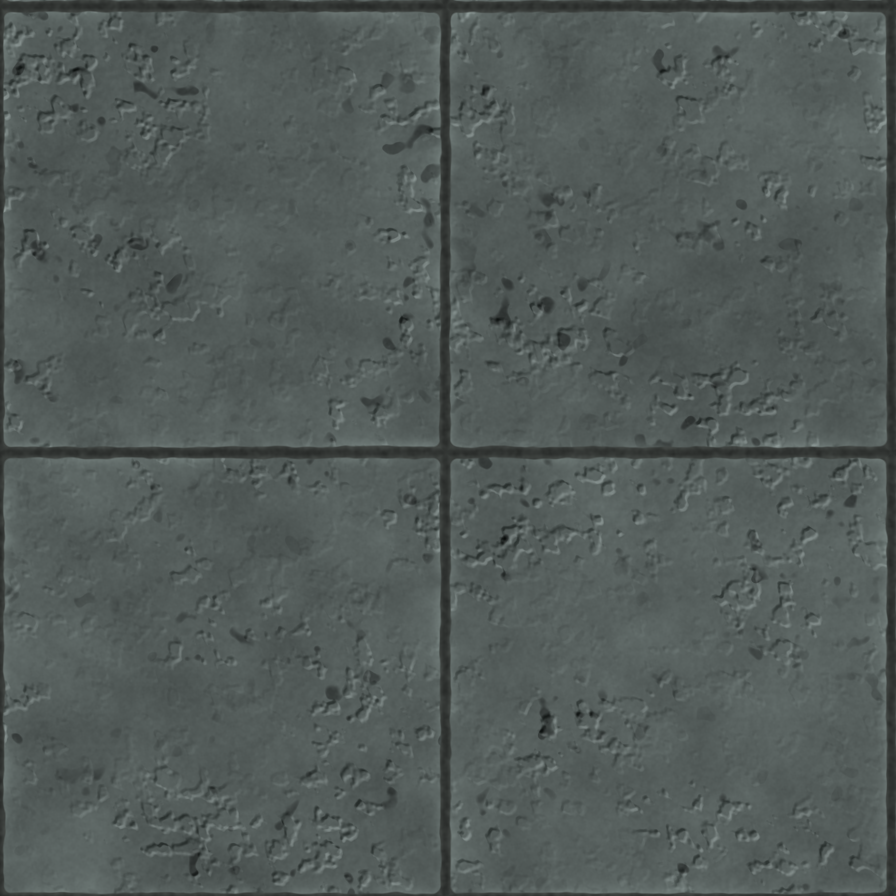
This texture is drawn by a WebGL 2 fragment shader. Its source:

```glsl
#version 300 es
precision highp float;
// Two by two square slate tiles with dark, ragged grout between them.
// Each tile has its own mottling from layered value noise, clusters of
// small embossed pits, fine grain and a worn, paler rim.
uniform vec2 u_resolution;
out vec4 outColor;

// Integer hash of a lattice point, 0 to 1
float hash(vec2 cell) {
  uvec2 q = uvec2(ivec2(cell)) * uvec2(1597334673u, 3812015801u);
  uint h = (q.x ^ q.y) * 1597334673u;
  h = (h ^ (h >> 15)) * 2246822519u;
  h ^= h >> 13;
  return float(h >> 8) / 16777216.0;
}

float noise(vec2 p) {
  vec2 i = floor(p), f = p - i;
  f = f * f * (3.0 - 2.0 * f);
  return mix(mix(hash(i), hash(i + vec2(1, 0)), f.x),
             mix(hash(i + vec2(0, 1)), hash(i + vec2(1, 1)), f.x), f.y);
}

// Layered noise, about 0 to 1, rotated between octaves
float fbm(vec2 p, int octaves) {
  float sum = 0.0, weight = 0.5, total = 0.0;
  for (int i = 0; i < octaves; i++) {
    sum += weight * noise(p);
    total += weight;
    weight *= 0.55;
    p = mat2(1.6, 1.2, -1.2, 1.6) * p + 7.3;
  }
  return sum / total;
}

// Surface height: shallow bumps with sharp-sided pits
float relief(vec2 p) {
  float n = fbm(p * 62.0, 3);
  return 0.4 * n - smoothstep(0.54, 0.74, n);
}

void main() {
  vec2 p = gl_FragCoord.xy / u_resolution;
  float pixel = 1.0 / min(u_resolution.x, u_resolution.y);

  // Tile grid and distance to the nearest joint on each axis
  float pitch = 0.498;
  vec2 grid = (p - vec2(0.497, 0.495)) / pitch;
  vec2 tile = floor(grid);
  vec2 joint = (0.5 - abs(fract(grid) - 0.5)) * pitch;
  vec2 s = p + (tile + 3.0) * vec2(5.37, 3.91);

  // Ragged, slightly rounded tile outline; positive inside the stone
  float rough = fbm(s * 55.0, 2) - 0.5;
  vec2 inset = joint - vec2(0.0056, 0.0064);
  vec2 corner = max(0.008 - inset, 0.0);
  float edge = 0.008 - length(corner) + rough * 0.0035;
  if (min(inset.x, inset.y) > 0.008) edge = min(inset.x, inset.y) + rough * 0.0035;

  // Broad stains and cloudy mottling
  float stain = fbm(s * 5.0, 3) - 0.5;
  float cloud = fbm(s * 19.0 + 4.0, 3) - 0.5;
  float shade = 1.0 + 0.20 * stain + 0.24 * cloud + 0.02 * (hash(tile + 9.0) - 0.5);

  // Clustered pits lit from the upper left
  vec2 toLight = vec2(-0.0013, 0.0015);
  float patches = smoothstep(0.42, 0.66, fbm(s * 8.0 + 31.0, 4));
  float slope = relief(s - toLight) - relief(s + toLight);
  shade += slope * (0.10 + 0.38 * patches);
  float speck = smoothstep(0.74, 0.84, fbm(s * 46.0 + 13.0, 2));
  shade -= 0.28 * speck * (0.3 + patches);
  shade += 0.10 * (fbm(s * 230.0, 2) - 0.5);

  // Pale worn rim, broken up by noise
  float wear = smoothstep(0.28, 0.65, fbm(s * 24.0 + 57.0, 3));
  float rim = exp(-max(edge, 0.0) / 0.007);
  shade += rim * (0.05 + 0.20 * wear);
  shade += 0.05 * exp(-max(edge, 0.0) / 0.028) * (wear - 0.3);

  vec3 stone = vec3(0.332, 0.366, 0.358) * shade;
  stone += vec3(0.010, 0.0, 0.004) * slope * patches;

  // Grout, darkest along its middle
  float depth = smoothstep(0.0065, 0.001, min(joint.x, joint.y));
  float grit = fbm(p * 140.0, 2) - 0.5;
  vec3 grout = vec3(0.225, 0.24, 0.23) * (1.06 - 0.24 * depth + 0.35 * grit);

  float blend = max(0.0013, pixel);
  outColor = vec4(mix(grout, stone, smoothstep(-blend, blend, edge)), 1.0);
}
```
